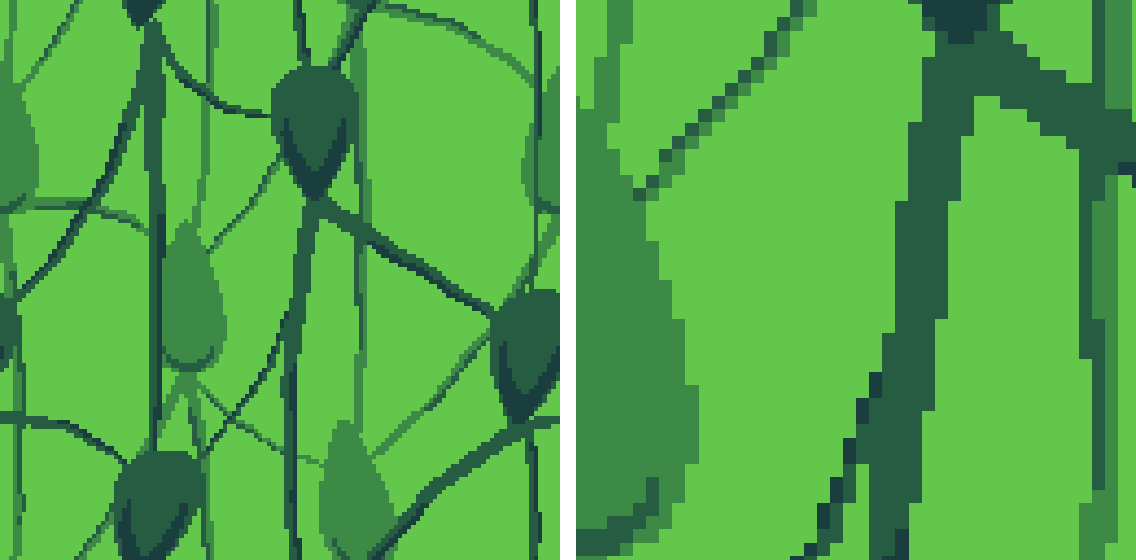
Left: the whole. Right: its middle third, enlarged.
Write a three.js fragment shader that draws this pattern.

```glsl
// Tiling pixel-art jungle: pods hang on a tangle of bowed vines in two layers.
// Each layer links teardrop pods by tapered curves on a wrapped unit square;
// everything is sampled at the centres of a coarse cell grid.

varying vec2 vUv;

const float CELLS = 128.0;             // blocks across the canvas
const float PODS = 3.0;                // pods per layer
const float BOW = 0.07;                // largest sideways bend of a vine
const float WOBBLE = 0.003;            // small waviness of a vine
const float MIN_HALF_WIDTH = 0.0042;   // thinnest vine, about one block
const float LEAN = 0.35;               // sideways slant of pods
const vec2 JITTER = vec2(0.14, 0.08);  // scatter of pod centres
const vec2 FRONT_SIZE = vec2(0.097, 0.125);
const vec2 BACK_SIZE = vec2(0.083, 0.138);
const float FRONT_VINE = 0.0115;
const float BACK_VINE = 0.0092;

const vec3 LEAF_LIGHT = vec3(0.39, 0.78, 0.30);
const vec3 LEAF_MID = vec3(0.24, 0.54, 0.28);
const vec3 LEAF_DARK = vec3(0.15, 0.36, 0.26);
const vec3 SHADOW = vec3(0.10, 0.24, 0.24);

float hash(vec2 p) {
  return fract(sin(dot(p, vec2(127.1, 311.7))) * 43758.5453);
}

// Shortest offset on the repeating square
vec2 wrapOffset(vec2 d) {
  return d - floor(d + 0.5);
}

// Positive inside a teardrop that narrows towards y = -1
float teardrop(vec2 q) {
  return sqrt(max(0.0, 1.0 - q.y * q.y)) * (0.75 + 0.4 * q.y) - abs(q.x);
}

// Pod centres step diagonally through the square, then scatter
vec2 podCentre(float i, vec2 origin, float seed) {
  float id = mod(i, PODS);
  vec2 scatter = vec2(hash(vec2(id, seed)), hash(vec2(id, seed + 5.0))) - 0.5;
  return origin + vec2(id, -id) / PODS + scatter * JITTER;
}

// 0 = empty, 1 = body, 2 = shaded side
float vine(vec2 p, vec2 start, vec2 span, float halfWidth, vec2 id) {
  vec2 q = wrapOffset(p - start - 0.5 * span);
  float t = dot(q, span) / dot(span, span) + 0.5;
  if (t < 0.0 || t > 1.0) return 0.0;
  float bend = (hash(id + 3.1) - 0.5) * 2.0 * BOW * 4.0 * t * (1.0 - t);
  bend += WOBBLE * sin(t * 21.0 + id.x) * sin(t * 3.14159);
  float side = dot(q, normalize(vec2(-span.y, span.x))) - bend;
  float w = max(MIN_HALF_WIDTH, halfWidth * mix(1.35, 0.65, t));
  if (abs(side) > w) return 0.0;
  float facing = hash(id + 7.7) < 0.5 ? -1.0 : 1.0;
  float shadeAt = 0.1 + 0.6 * hash(id + 9.3);
  return side * facing > 0.1 * w && abs(t - shadeAt) < 0.27 ? 2.0 : 1.0;
}

// One layer; flip is 1 for a narrow lower end, -1 for a round one.
// cup holds the lift and scale of the hollow cut from the shaded cup.
float layer(vec2 p, vec2 origin, vec2 size, float vineWidth, float flip, vec2 cup, float seed) {
  float level = 0.0;

  // Vines run down from each pod tip to the next pods, and once around
  for (int i = 0; i < 3; i++) {
    vec2 tip = podCentre(float(i), origin, seed) - vec2(0.0, 0.93 * size.y);
    for (int k = 1; k <= 3; k++) {
      vec2 id = vec2(float(i) + seed, float(k) * 2.3);
      vec2 goal = podCentre(float(i + k), origin, seed) + vec2(0.0, 0.3 * size.y);
      vec2 span = vec2(wrapOffset(goal - tip).x, -fract(tip.y - goal.y));
      float v = vine(p, tip, span, vineWidth * (0.55 + 0.7 * hash(id)), id);
      if (v > 0.0) level = v;
    }
  }

  // Pods cover the vines and carry a cup-shaped shade near the lower end
  for (int i = 0; i < 3; i++) {
    vec2 q = wrapOffset(p - podCentre(float(i), origin, seed)) / size;
    q.x += q.y * LEAN * (hash(vec2(float(i), seed + 11.0)) - 0.5) * 2.0;
    vec2 turn = vec2(1.0, flip);
    if (teardrop(q * turn) > 0.0) {
      float outer = teardrop((q + vec2(0.0, 0.25)) * 1.4 * turn);
      float hollow = teardrop((q + vec2(0.0, cup.x)) * cup.y * turn);
      level = outer > 0.0 && hollow < 0.0 ? 2.0 : 1.0;
    }
  }
  return level;
}

void main() {
  vec2 p = (floor(vUv * CELLS) + 0.5) / CELLS;

  float back = layer(p, vec2(0.33, 0.45), BACK_SIZE, BACK_VINE, -1.0, vec2(0.13, 1.4), 17.0);
  float front = layer(p, vec2(0.62, 0.72), FRONT_SIZE, FRONT_VINE, 1.0, vec2(-0.05, 1.75), 41.0);

  vec3 color = LEAF_LIGHT;
  if (back > 0.5) color = back > 1.5 ? LEAF_DARK : LEAF_MID;
  if (front > 0.5) color = front > 1.5 ? SHADOW : LEAF_DARK;
  gl_FragColor = vec4(color, 1.0);
}
```
